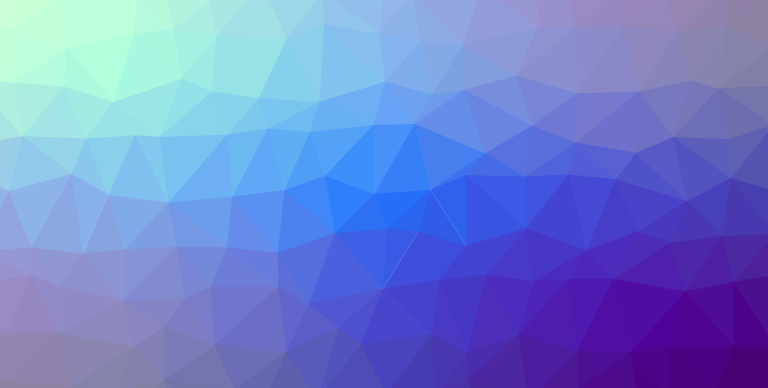
A Shadertoy shader for this background:

```glsl
// Low-poly triangle mesh shaded from mint through blue to deep purple.

const float CELL = 0.13;                    // mesh spacing, in canvas heights
const vec2 MESH_SHIFT = vec2(-0.026, 0.013); // mesh anchor from the centre
const float JITTER = 0.6;                   // vertex scatter, in cells
const float GLINT_CHANCE = 0.06;            // share of cells with a pale seam
const float GLINT_WIDTH = 0.0013;           // in canvas heights
const float GLINT_STRENGTH = 0.28;
const vec3 GLINT_COLOR = vec3(0.8, 0.9, 0.95);

// Ramp used along both axes, from the top left to the bottom right
const int LAST_STOP = 6;
const vec3 RAMP[7] = vec3[7](
    vec3(0.80, 1.00, 0.84), vec3(0.68, 1.00, 0.87), vec3(0.47, 0.77, 0.94),
    vec3(0.12, 0.46, 1.00), vec3(0.28, 0.23, 0.79), vec3(0.32, 0.02, 0.62),
    vec3(0.28, 0.00, 0.42));

const mat3 RGB_TO_XYZ = mat3(
    0.4124, 0.2126, 0.0193,
    0.3576, 0.7152, 0.1192,
    0.1805, 0.0722, 0.9505);

vec2 hash22(vec2 p) {
    vec3 q = fract(p.xyx * vec3(0.1031, 0.1030, 0.0973));
    q += dot(q, q.yzx + 33.33);
    return fract((q.xx + q.yz) * q.zy);
}

vec3 ramp(float t) {
    float s = clamp(t, 0.0, 1.0) * float(LAST_STOP);
    int i = min(int(s), LAST_STOP - 1);
    return mix(RAMP[i], RAMP[i + 1], s - float(i));
}

// Cube-root XYZ gives an even perceptual blend
vec3 toPerceptual(vec3 rgb) {
    return pow(RGB_TO_XYZ * pow(rgb, vec3(2.2)), vec3(1.0 / 3.0));
}

vec3 fieldColor(vec2 uv) {
    vec3 m = 0.5 * (toPerceptual(ramp(uv.x)) + toPerceptual(ramp(1.0 - uv.y)));
    vec3 rgb = inverse(RGB_TO_XYZ) * (m * m * m);
    return pow(clamp(rgb, 0.0, 1.0), vec3(1.0 / 2.2));
}

vec2 meshVertex(vec2 id) {
    return id + JITTER * (hash22(id + 71.0) - 0.5);
}

// Signed distance to the line a-b, positive on its right side
float edgeDistance(vec2 p, vec2 a, vec2 b) {
    vec2 e = normalize(b - a);
    return dot(p - a, vec2(e.y, -e.x));
}

float segmentDistance(vec2 p, vec2 a, vec2 b) {
    vec2 e = b - a;
    return length(p - a - e * clamp(dot(p - a, e) / dot(e, e), 0.0, 1.0));
}

// Adds one counter-clockwise triangle: colour in rgb, coverage in a
void addTriangle(inout vec4 sum, vec2 p, vec2 a, vec2 b, vec2 c,
                 float pixel, float aspect) {
    float d = max(edgeDistance(p, a, b),
                  max(edgeDistance(p, b, c), edgeDistance(p, c, a)));
    float cover = clamp(0.5 - d / pixel, 0.0, 1.0);
    if (cover > 0.0) {
        vec2 middle = (a + b + c) / 3.0 * CELL + MESH_SHIFT;
        vec2 uv = middle / vec2(aspect, 1.0) + 0.5;
        sum += cover * vec4(fieldColor(uv), 1.0);
    }
}

void mainImage(out vec4 fragColor, in vec2 fragCoord) {
    float aspect = iResolution.x / iResolution.y;
    vec2 p = (fragCoord - 0.5 * iResolution.xy) / iResolution.y;
    p = (p - MESH_SHIFT) / CELL;
    float pixel = 1.0 / (iResolution.y * CELL);

    vec4 sum = vec4(0.0);
    float glint = 0.0;
    for (int j = -1; j <= 1; j++) {
        for (int i = -1; i <= 1; i++) {
            vec2 id = floor(p) + vec2(i, j);
            vec2 a = meshVertex(id);
            vec2 b = meshVertex(id + vec2(1.0, 0.0));
            vec2 c = meshVertex(id + vec2(1.0, 1.0));
            vec2 d = meshVertex(id + vec2(0.0, 1.0));

            // Turn the quad so that a-c is its shorter diagonal
            if (distance(b, d) < distance(a, c)) {
                vec2 first = a;
                a = b; b = c; c = d; d = first;
            }
            addTriangle(sum, p, a, b, c, pixel, aspect);
            addTriangle(sum, p, a, c, d, pixel, aspect);

            // Occasional pale seam on the diagonal
            if (hash22(id + 213.0).x < GLINT_CHANCE) {
                float gap = segmentDistance(p, a, c) - 0.5 * GLINT_WIDTH / CELL;
                glint = max(glint, clamp(0.5 - gap / pixel, 0.0, 1.0));
            }
        }
    }
    vec3 color = sum.rgb / max(sum.a, 1e-4);
    fragColor = vec4(mix(color, GLINT_COLOR, GLINT_STRENGTH * glint), 1.0);
}
```
